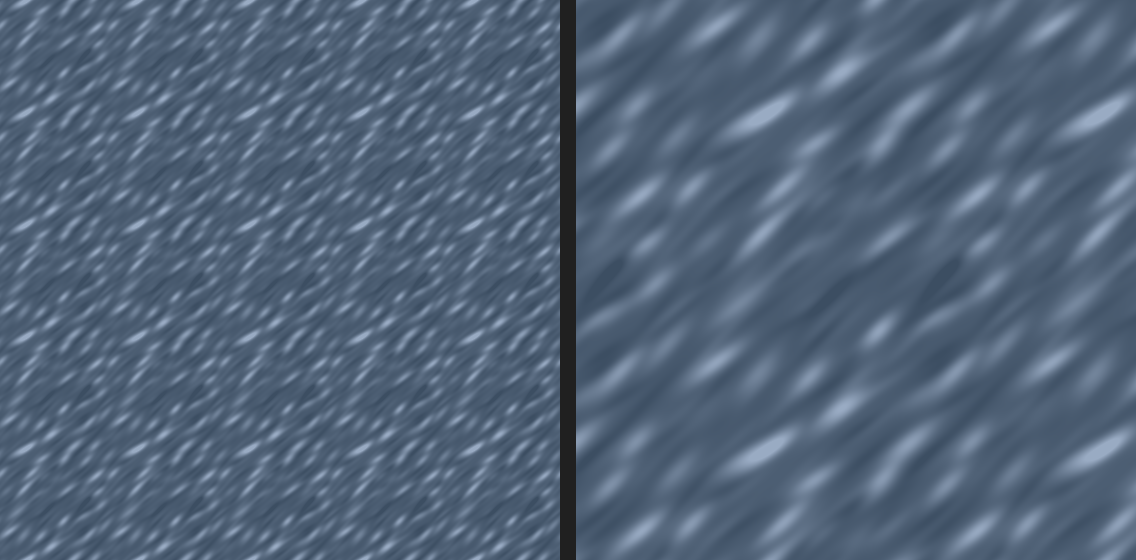
Left: the whole. Right: its middle third, enlarged.
A Shadertoy shader for this texture:

```glsl
const float REPEATS = 5.0;
const float SLANT = 0.72;
const float SLANT_SPREAD = 0.17;
const vec3 DEEP_BLUE = vec3(0.255, 0.325, 0.405);
const vec3 PALE_BLUE = vec3(0.600, 0.670, 0.765);

float hash(vec2 p, float seed) {
    return fract(sin(dot(p, vec2(127.1, 311.7)) + seed * 74.7) * 43758.5453);
}

// Soft elongated spot; size holds its spread along and across the slant
float streak(vec2 offset, float angle, vec2 size) {
    vec2 along = vec2(cos(angle), sin(angle));
    vec2 across = vec2(-along.y, along.x);
    vec2 q = vec2(dot(offset, along), dot(offset, across)) / size;
    return exp(-0.5 * dot(q, q));
}

// Sum of jittered streaks on a wrapping grid over the unit tile
float streakLayer(vec2 p, float cells, vec2 size, vec2 strength, float seed) {
    vec2 home = floor(p * cells);
    float sum = 0.0;
    for (int y = -3; y <= 3; y++) {
        for (int x = -3; x <= 3; x++) {
            vec2 cell = home + vec2(x, y);
            vec2 id = mod(cell, cells);
            vec2 jitter = vec2(hash(id, seed), hash(id, seed + 1.0));
            vec2 center = (cell + jitter) / cells;
            float angle = SLANT + SLANT_SPREAD * (2.0 * hash(id, seed + 2.0) - 1.0);
            float stretch = mix(0.8, 1.2, hash(id, seed + 3.0));
            float amount = mix(strength.x, strength.y, hash(id, seed + 4.0));
            sum += amount * streak(p - center, angle, size * vec2(stretch, 1.0));
        }
    }
    return sum;
}

void mainImage(out vec4 fragColor, in vec2 fragCoord) {
    vec2 p = fract(fragCoord / iResolution.xy * REPEATS);

    // Faint light and dark grain below bright drops
    float grain = streakLayer(p, 12.0, vec2(0.080, 0.013), vec2(-0.15, 0.15), 1.0);
    float drops = streakLayer(p, 6.0, vec2(0.060, 0.019), vec2(0.08, 0.88), 11.0);

    float light = clamp(0.08 + grain + drops, -0.06, 1.0);
    fragColor = vec4(mix(DEEP_BLUE, PALE_BLUE, light), 1.0);
}
```
